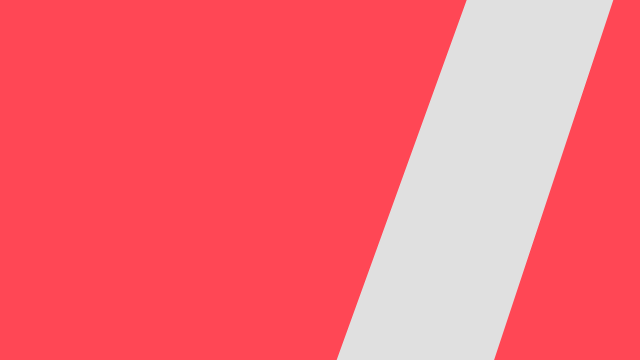
A Shadertoy shader for this background:

```glsl
// Flat coral background crossed by one slanted, slightly tapering pale grey band.

// Smooth coverage of the area to the right of a slanted edge,
// given by its x position at the bottom and at the top of the canvas.
float rightOfEdge(vec2 uv, float bottomX, float topX) {
    float offset = uv.x - mix(bottomX, topX, uv.y);
    return clamp(offset * iResolution.x + 0.5, 0.0, 1.0);
}

void mainImage(out vec4 fragColor, in vec2 fragCoord) {
    vec2 uv = fragCoord / iResolution.xy;

    vec3 coral = vec3(1.0, 0.278, 0.333);
    vec3 paleGrey = vec3(0.88);

    // Band between the left and right edges
    float band = rightOfEdge(uv, 0.526, 0.7292) - rightOfEdge(uv, 0.772, 0.9583);

    fragColor = vec4(mix(coral, paleGrey, band), 1.0);
}
```
